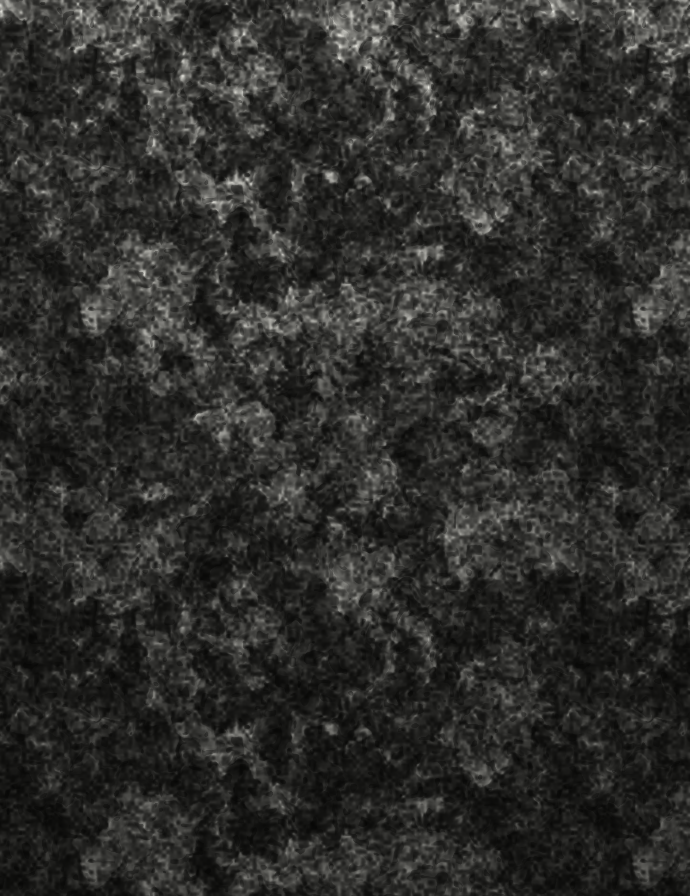
Write a WebGL 1 fragment shader that draws this texture.

```glsl
precision highp float;

uniform vec2 u_resolution;

float hash(vec2 p, float seed) {
  vec3 q = fract(vec3(p.xyx + seed * 7.31) * vec3(0.1031, 0.1130, 0.0973));
  q += dot(q, q.yzx + 33.33);
  return fract((q.x + q.y) * q.z);
}

// Value noise that wraps after a whole number of cells
float tiledNoise(vec2 uv, float cells, float seed) {
  vec2 p = uv * cells;
  vec2 cell = floor(p);
  vec2 f = p - cell;
  f = f * f * (3.0 - 2.0 * f);
  vec2 lo = mod(cell, cells);
  vec2 hi = mod(cell + 1.0, cells);
  return mix(mix(hash(lo, seed), hash(vec2(hi.x, lo.y), seed), f.x),
             mix(hash(vec2(lo.x, hi.y), seed), hash(hi, seed), f.x), f.y);
}

float fbm(vec2 uv, float cells, float seed) {
  float sum = 0.0;
  float weight = 0.533;
  for (int i = 0; i < 4; i++) {
    sum += weight * tiledNoise(uv, cells, seed + float(i));
    cells *= 2.0;
    weight *= 0.5;
  }
  return sum;
}

void main() {
  vec2 screen = gl_FragCoord.xy / u_resolution;
  vec2 uv = gl_FragCoord.xy / u_resolution.x / 0.8 + vec2(0.13, 0.37);

  // Bend the domain so that patches curl and fray
  vec2 bend = vec2(fbm(uv, 7.0, 11.0), fbm(uv, 7.0, 23.0)) - 0.5;
  vec2 fray = vec2(fbm(uv, 30.0, 31.0), fbm(uv, 30.0, 43.0)) - 0.5;
  vec2 warped = uv + 0.25 * bend + 0.06 * fray;

  // Fine mineral grain and sparse dark pits
  float grain = fbm(uv + 0.03 * fray, 30.0, 57.0) - 0.5;
  float speckle = tiledNoise(uv + 0.01 * fray, 145.0, 63.0) - 0.5;
  float pits = smoothstep(0.68, 0.82, tiledNoise(uv + 0.02 * fray, 90.0, 71.0));

  // Pale clouds with crumbling edges, and curled flakes
  float cloud = smoothstep(0.49, 0.61, fbm(warped, 9.0, 83.0) + 0.35 * grain + 0.04 * speckle);
  float ridge = abs(fbm(warped, 10.0, 97.0) - 0.5 + 0.15 * grain);
  float flake = (1.0 - smoothstep(0.01, 0.05, ridge))
              * smoothstep(0.45, 0.6, fbm(uv, 7.0, 109.0));

  // Tone in log space, fading towards the bottom and its corners
  float tone = 0.58 * cloud + 0.3 * flake * (1.0 - 0.6 * cloud)
             + 1.6 * grain + 1.15 * speckle - 0.4 * pits - 0.24;
  float side = abs(screen.x - 0.5) * 2.0;
  float light = 0.62 * (screen.y - 0.5) - 0.2 * side * side * (1.0 - screen.y);
  float luma = 0.176 * exp(tone + light);

  vec3 stone = luma * vec3(1.0, 0.998, 0.97) - vec3(0.0, 0.0, 0.004);
  gl_FragColor = vec4(clamp(stone, 0.0, 1.0), 1.0);
}
```
